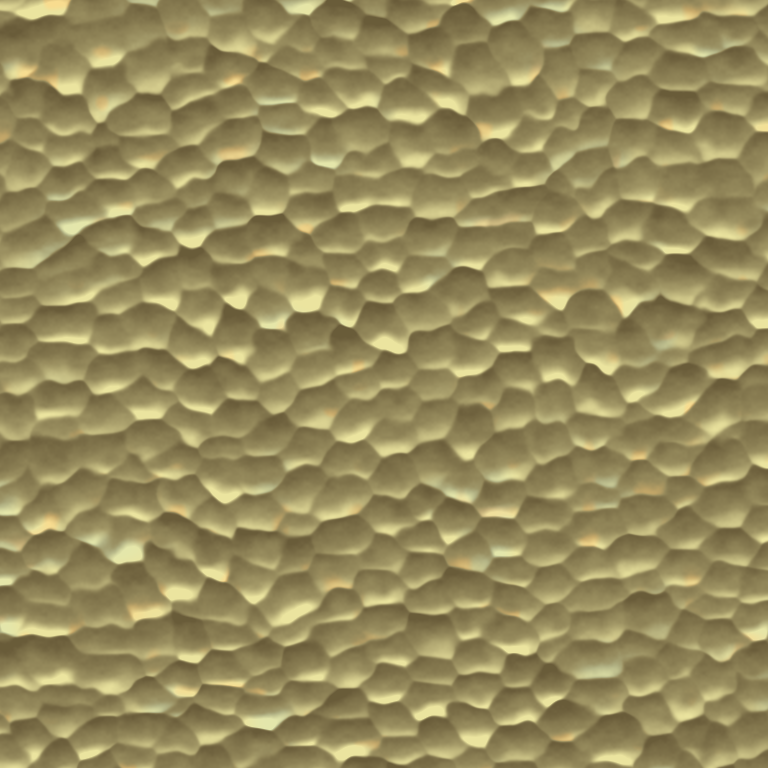
Write a WebGL 1 fragment shader that draws this texture.

```glsl
precision highp float;
// Pebbled olive-gold hide: staggered, jittered cells bulge like small domes.
// Each dome is shaded by its slope, dark above and bright on its lower lip;
// exponential weights blend neighbouring domes into soft-edged creases.

uniform vec2 u_resolution;

float hash(vec2 p) {
  vec3 q = fract(vec3(p.xyx) * 0.1031);
  q += dot(q, q.yzx + 33.33);
  return fract((q.x + q.y) * q.z);
}

float noise(vec2 p) {
  vec2 i = floor(p);
  vec2 f = fract(p);
  f = f * f * (3.0 - 2.0 * f);
  return mix(mix(hash(i), hash(i + vec2(1.0, 0.0)), f.x),
             mix(hash(i + vec2(0.0, 1.0)), hash(i + 1.0), f.x), f.y);
}

// Centred noise pair, used to bend the grid
vec2 warp(vec2 p) {
  return vec2(noise(p), noise(p + 57.0)) - 0.5;
}

// Tone of one dome at an offset from its centre
float domeTone(vec2 offset, vec2 id) {
  float facing = dot(offset, vec2(0.13, -1.0));
  float lip = smoothstep(0.13, 0.55, facing) * mix(0.25, 0.9, hash(id + 91.0));
  float side = 1.0 - 0.6 * smoothstep(0.2, 0.65, abs(offset.x));
  float tilt = 0.12 * (hash(id + 23.0) - 0.5);
  return 0.21 + 0.6 * clamp(facing, -0.6, 0.6) + lip * side + tilt;
}

// Blend the domes around a point of the staggered grid
float pebbles(vec2 q) {
  float total = 0.0;
  float tone = 0.0;
  for (int i = -2; i <= 2; i++) {
    float column = floor(q.x) + float(i);
    float stagger = 0.5 * mod(column, 2.0);
    for (int j = -2; j <= 2; j++) {
      vec2 id = vec2(column, floor(q.y - stagger) + float(j)) + 100.0;
      vec2 jitter = vec2(hash(id), hash(id + 41.0)) - 0.5;
      vec2 centre = id - 100.0 + vec2(0.5, 0.5 + stagger) + 0.5 * jitter;
      vec2 offset = q - centre;
      // Random sizes; a few cells shrink away and let neighbours grow
      float size = 0.2 * (hash(id + 13.0) - 0.5) - 0.4 * step(0.93, hash(id + 71.0));
      vec2 stretched = offset * vec2(0.95, 1.05);
      float weight = exp(-19.0 * (dot(stretched, stretched) - size));
      total += weight;
      tone += weight * domeTone(offset, id);
    }
  }
  return tone / total;
}

void main() {
  vec2 p = gl_FragCoord.xy / u_resolution.y;

  // Bend the rows gently and roughen the outlines
  vec2 q = p * vec2(18.5, 21.0);
  q += 0.9 * warp(p * 6.0) + 0.22 * warp(p * 48.0 + 9.0);
  float tone = pebbles(q);

  // Uneven relief, mottling and fine grain
  float relief = mix(0.78, 1.2, noise(p * 9.0 + 31.0));
  tone = 0.24 + (tone - 0.24) * relief;
  tone += 0.13 * (noise(p * vec2(50.0, 65.0)) - 0.5);
  tone += 0.07 * (noise(p * vec2(120.0, 170.0) + 17.0) - 0.5);
  tone += 0.03 * (noise(p * 300.0 + 5.0) - 0.5);
  tone = clamp(tone, -0.14, 1.1);

  vec3 shadow = vec3(0.47, 0.42, 0.27);
  vec3 highlight = vec3(0.88, 0.85, 0.59);
  vec3 color = mix(shadow, highlight, tone);

  // Sparse warm stains and faint cool glints on the lighter parts
  float lit = smoothstep(0.2, 0.7, tone);
  float stain = smoothstep(0.72, 0.92, noise(p * 30.0 + 77.0));
  float glint = smoothstep(0.65, 0.95, noise(p * 14.0 + 120.0));
  color += lit * stain * vec3(0.05, -0.03, -0.06);
  color += lit * glint * vec3(-0.03, 0.01, 0.05);

  gl_FragColor = vec4(color, 1.0);
}
```
